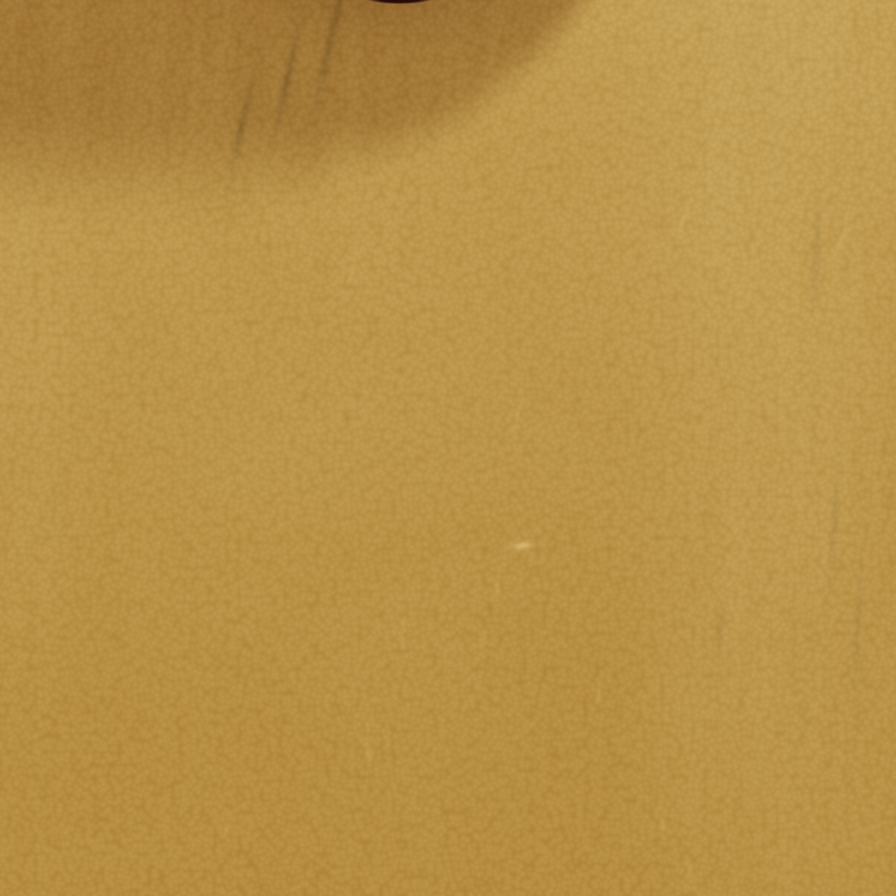
Write a WebGL 2 fragment shader that draws this texture.

```glsl
#version 300 es
precision highp float;
// Warm golden sheet with a soft shadow at the top left, faint upright streaks and fine grain.

#define AMBER vec3(0.700, 0.535, 0.232)
#define PALE vec3(0.766, 0.632, 0.346)
#define SHADE vec3(0.615, 0.445, 0.195)
#define DEEP vec3(0.540, 0.370, 0.160)
#define GRAIN_CELLS 150.0
#define GRAIN_DEPTH 0.060
#define STREAK_DEPTH 0.22
#define MOTTLE_DEPTH 0.045
#define SCRATCHES 7
#define FLECKS 12

uniform vec2 u_resolution;
out vec4 fragColor;

vec2 hash2(vec2 p) {
  vec3 q = fract(vec3(p.xyx) * vec3(0.1031, 0.1030, 0.0973));
  q += dot(q, q.yzx + 33.33);
  return fract((q.xx + q.yz) * q.zy);
}

// Distance to the nearest scattered point, centred near zero.
float cellular(vec2 p) {
  vec2 cell = floor(p), local = fract(p);
  float nearest = 2.0;
  for (int y = -1; y <= 1; y++) {
    for (int x = -1; x <= 1; x++) {
      vec2 offset = vec2(x, y);
      vec2 d = offset + hash2(cell + offset + 100.0) - local;
      nearest = min(nearest, dot(d, d));
    }
  }
  return sqrt(nearest) - 0.47;
}

// Broad cloudy variation from warped sines.
float mottle(vec2 p) {
  float sum = 0.0, gain = 1.0;
  for (int i = 0; i < 4; i++) {
    p = mat2(0.8, 0.6, -0.6, 0.8) * p * 1.8 + 1.7;
    p += 0.6 * sin(p.yx * 1.3);
    sum += gain * sin(p.x) * sin(p.y);
    gain *= 0.7;
  }
  return sum;
}

// Soft elongated spot around a centre, leaning by slant.
float stroke(vec2 p, vec2 centre, vec2 size, float slant) {
  vec2 d = p - centre;
  d.x -= slant * d.y;
  d /= size;
  return exp(-dot(d, d));
}

void main() {
  vec2 uv = gl_FragCoord.xy / u_resolution;
  float clouds = mottle(uv * 5.0);

  // Broad light: paler upward and in a band on the right.
  float band = smoothstep(0.66, 0.83, uv.x) * (1.0 - 0.6 * smoothstep(0.86, 1.0, uv.x));
  float tone = 0.12 + 0.62 * uv.y + 0.22 * band + MOTTLE_DEPTH * clouds;
  tone += 0.10 * smoothstep(0.15, 0.0, uv.x) * smoothstep(0.2, 0.6, uv.y);

  // Upright streaks, strongest near the side edges.
  vec2 lean = vec2(uv.x - 0.05 * uv.y + 0.004 * sin(uv.y * 9.0), uv.y);
  float sides = 0.25 + 0.75 * max(smoothstep(0.68, 0.82, uv.x), smoothstep(0.14, 0.0, uv.x));
  float streaks = 0.6 * cellular(lean * vec2(34.0, 2.6)) + 0.4 * cellular(lean * vec2(75.0, 5.0) + 31.0);
  tone -= STREAK_DEPTH * sides * streaks;
  vec3 color = mix(AMBER, PALE, tone);

  // Shadow with a curved lower rim, crisper where it climbs to the right.
  float rise = max(uv.x - 0.30, 0.0);
  float rim = 0.815 + 1.45 * rise * rise + 0.006 * clouds;
  float blur = mix(0.075, 0.035, smoothstep(0.2, 0.5, uv.x));
  float shadow = smoothstep(-blur, blur, uv.y - rim);
  color = mix(color, SHADE, shadow * (0.82 + 0.04 * clouds - 0.25 * streaks));
  float core = stroke(uv, vec2(0.43, 1.02), vec2(0.13, 0.055), 0.0);
  color = mix(color, DEEP, 0.7 * core * shadow);

  // Thin dark scratches in the shadow and along the right side.
  for (int i = 0; i < SCRATCHES; i++) {
    vec2 r = hash2(vec2(float(i) * 7.0 + 3.0, 19.0));
    bool shaded = i < 3;
    vec2 centre = shaded ? vec2(0.27 + 0.05 * float(i), 0.86 + 0.05 * float(i))
                         : vec2(0.80 + 0.17 * r.x, 0.25 + 0.65 * r.y);
    vec2 size = vec2(0.0035 + 0.002 * r.y, 0.03 + 0.04 * r.x);
    float mark = stroke(uv, centre, size, shaded ? 0.22 : 0.06);
    color *= 1.0 - (shaded ? 0.13 : 0.05) * mark;
  }

  // Small pale flecks, with one brighter glint.
  for (int i = 0; i < FLECKS; i++) {
    vec2 r = hash2(vec2(float(i) * 5.0 + 11.0, 47.0));
    vec2 centre = vec2(r.x, 0.8 * r.y);
    vec2 size = vec2(0.003, 0.008 + 0.016 * fract(r.x * 17.0));
    color += 0.030 * stroke(uv, centre, size, 0.5 * r.y - 0.1);
  }
  color += vec3(0.12, 0.13, 0.15) * stroke(uv, vec2(0.582, 0.391), vec2(0.010, 0.004), 0.0);

  // Fine soft grain with a slight tint.
  float grain = cellular(uv * GRAIN_CELLS) + 0.6 * cellular(uv * GRAIN_CELLS * 0.55 + 57.0);
  color -= GRAIN_DEPTH * grain * vec3(0.75, 0.8, 1.0);

  // Dark notch cut by the top edge.
  float notch = length((uv - vec2(0.446, 1.002)) / vec2(0.034, 0.006));
  color = mix(color, vec3(0.16, 0.04, 0.04), 1.0 - smoothstep(0.7, 1.2, notch));

  fragColor = vec4(clamp(color, 0.0, 1.0), 1.0);
}
```
